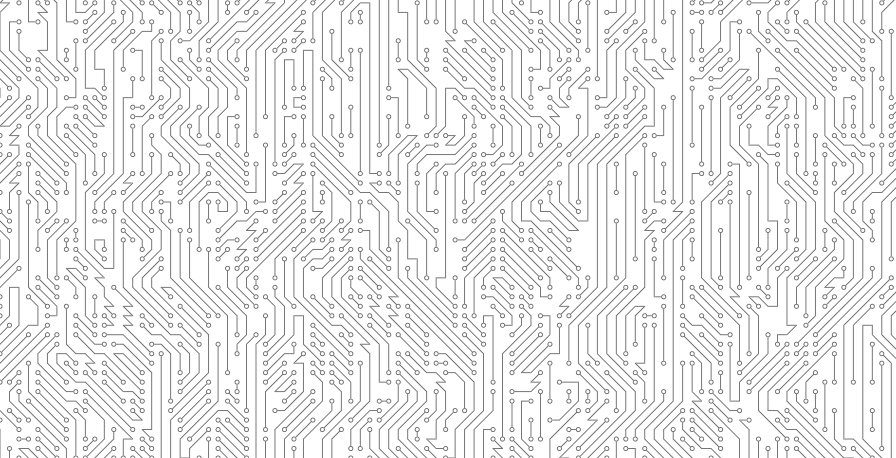
Give the GLSL for this pattern, as a WebGL 1 fragment shader.

```glsl
precision highp float;
// Circuit-board traces: thin grey lines climbing a square grid, with jogs and ring pads.
// Each grid node picks a step up (left, straight, right) from smooth noise; clashing
// steps are dropped, loose ends may be bridged sideways, and the rest get a pad.
uniform vec2 u_resolution;

const float COLUMNS = 94.5;     // grid columns across the canvas
const float LINE_WIDTH = 0.094; // all lengths below are in grid cells
const float PAD_RADIUS = 0.215;
const float NONE = 9.0;         // marks a node without a step up
const vec3 PAPER = vec3(1.0);
const vec3 INK = vec3(0.39, 0.40, 0.39);

float hash(vec2 v) {
  vec3 h = fract(v.xyx * 0.1031);
  h += dot(h, h.yzx + 33.33);
  return fract((h.x + h.y) * h.z);
}

float valueNoise(vec2 v) {
  vec2 cell = floor(v);
  vec2 f = fract(v);
  f = f * f * (3.0 - 2.0 * f);
  float low = mix(hash(cell), hash(cell + vec2(1.0, 0.0)), f.x);
  float high = mix(hash(cell + vec2(0.0, 1.0)), hash(cell + 1.0), f.x);
  return mix(low, high, f.y);
}

// Preferred step of a node: -1, 0 or 1 columns per row, or NONE in a gap
float wish(vec2 node) {
  float shift = floor(3.0 * hash(vec2(node.x, 7.0)));
  float gap = hash(vec2(node.x + 211.0, floor((node.y + shift) / 3.0)));
  if (gap < 0.19 || hash(node + 377.0) < 0.02) return NONE;
  float lean = valueNoise(node / vec2(5.0, 4.0) + 91.0);
  return step(0.69, lean) - step(lean, 0.31);
}

// Step that survives: right beats left, and both beat straight
float climb(vec2 node) {
  float w = wish(node);
  if (w == 1.0 || w == NONE) return w;
  bool blocked = wish(node - vec2(1.0, 0.0)) == 1.0;
  if (w == 0.0) blocked = blocked || wish(node + vec2(1.0, 0.0)) == -1.0;
  else blocked = blocked || wish(node - vec2(2.0, 0.0)) == 1.0;
  return blocked ? NONE : w;
}

// Number of climbing traces that touch a node
float degree(vec2 node) {
  float count = climb(node) == NONE ? 0.0 : 1.0;
  for (int i = -1; i <= 1; i++) {
    float dx = float(i);
    if (climb(node + vec2(dx, -1.0)) == -dx) count += 1.0;
  }
  return count;
}

// 1 if a node is joined to its right neighbour; a and b are their degrees
float bridge(vec2 node, float a, float b) {
  float parity = mod(node.x + floor(2.0 * hash(vec2(node.y, 53.0))), 2.0);
  bool fits = parity > 0.5 ? a + b == 0.0 : max(a, b) == 1.0;
  return fits && hash(node + 613.0) < 0.5 ? 1.0 : 0.0;
}

float segmentDistance(vec2 p, vec2 a, vec2 b) {
  vec2 ab = b - a;
  return length(p - a - ab * clamp(dot(p - a, ab) / dot(ab, ab), 0.0, 1.0));
}

// Box-filtered coverage of the area within a radius
float coverage(float dist, float radius, float pixel) {
  return clamp((radius - dist) / pixel + 0.5, 0.0, 1.0);
}

// Coverage of a line, exact even when it is thinner than a pixel
float stroke(float dist, float pixel) {
  float halfWidth = 0.5 * LINE_WIDTH;
  return coverage(dist, halfWidth, pixel) - coverage(dist, -halfWidth, pixel);
}

void main() {
  float pixel = COLUMNS / u_resolution.x;
  vec2 p = gl_FragCoord.xy * pixel + 40.0;
  vec2 node = floor(p + 0.5);
  vec2 q = p - node;
  vec2 right = vec2(1.0, 0.0);

  // Climbing traces around the nearest node
  float dist = NONE;
  for (int j = -1; j <= 0; j++) {
    for (int i = -1; i <= 1; i++) {
      vec2 start = vec2(float(i), float(j));
      float dx = climb(node + start);
      if (dx != NONE) dist = min(dist, segmentDistance(q, start, start + vec2(dx, 1.0)));
    }
  }

  // Sideways bridges between loose ends
  float own = degree(node);
  float toLeft = bridge(node - right, degree(node - right), own);
  float toRight = bridge(node, own, degree(node + right));
  if (toLeft > 0.5) dist = min(dist, segmentDistance(q, -right, vec2(0.0)));
  if (toRight > 0.5) dist = min(dist, segmentDistance(q, vec2(0.0), right));
  float ink = stroke(dist, pixel);

  // A hollow pad closes every remaining loose end
  if (own + toLeft + toRight == 1.0) {
    float r = length(q);
    ink *= 1.0 - coverage(r, PAD_RADIUS, pixel);
    ink = max(ink, stroke(abs(r - PAD_RADIUS), pixel));
  }
  gl_FragColor = vec4(mix(PAPER, INK, ink), 1.0);
}
```
